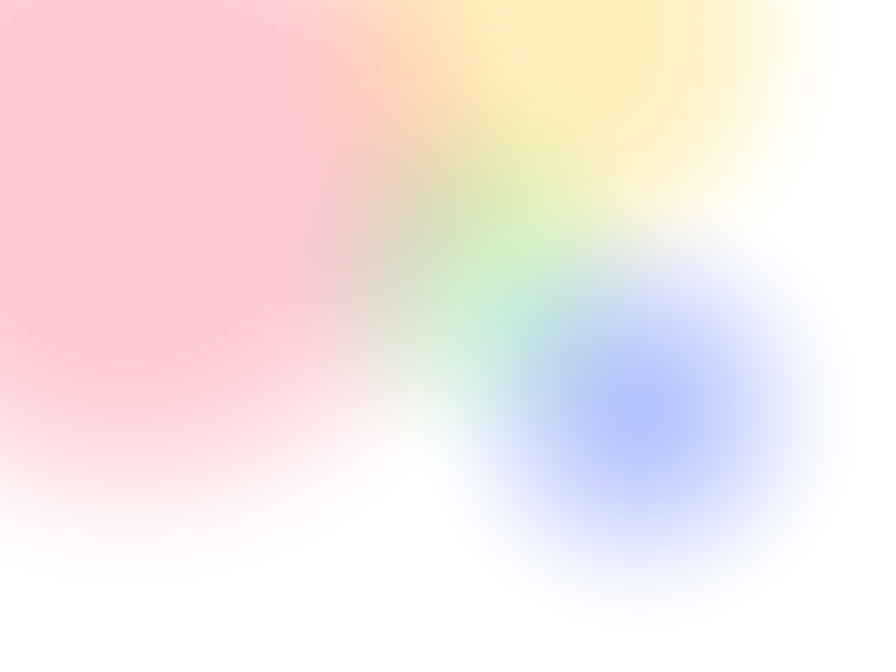
This background is drawn by a WebGL 1 fragment shader. Its source:

```glsl
precision highp float;
// Four soft pastel discs glowing on white paper.
// Each disc tints the paper with a smooth radial falloff, and the tints are
// multiplied together, so overlaps mix like translucent inks.

uniform vec2 u_resolution;

// Lengths are in canvas heights, measured from the lower left of a 4:3 frame.
const float FRAME_ASPECT = 1.3333;
const vec3 PAPER = vec3(1.0);

// Disc geometry: centre x, centre y, radius at half strength, edge softness.
const vec4 PINK_DISC   = vec4(0.191, 0.748, 0.451, 0.191);
const vec4 YELLOW_DISC = vec4(0.825, 0.948, 0.295, 0.165);
const vec4 GREEN_DISC  = vec4(0.703, 0.592, 0.174, 0.148);
const vec4 BLUE_DISC   = vec4(0.951, 0.389, 0.174, 0.174);

const vec3 PINK   = vec3(1.0, 0.792, 0.827);
const vec3 YELLOW = vec3(1.0, 0.941, 0.745);
const vec3 GREEN  = vec3(0.83, 0.98, 0.86);
const vec3 BLUE   = vec3(0.71, 0.765, 0.992);

// Ink tint of one blurred disc: full colour inside, white outside.
vec3 discTint(vec2 point, vec4 disc, vec3 ink) {
    float dist = distance(point, disc.xy);
    float strength = 1.0 - smoothstep(disc.z - disc.w, disc.z + disc.w, dist);
    return mix(vec3(1.0), ink, strength);
}

void main() {
    // Keep the frame centred when the canvas is wider or narrower.
    vec2 point = gl_FragCoord.xy / u_resolution.y;
    point.x += 0.5 * (FRAME_ASPECT - u_resolution.x / u_resolution.y);

    vec3 color = PAPER;
    color *= discTint(point, PINK_DISC, PINK);
    color *= discTint(point, YELLOW_DISC, YELLOW);
    color *= discTint(point, GREEN_DISC, GREEN);
    color *= discTint(point, BLUE_DISC, BLUE);

    gl_FragColor = vec4(color, 1.0);
}
```
